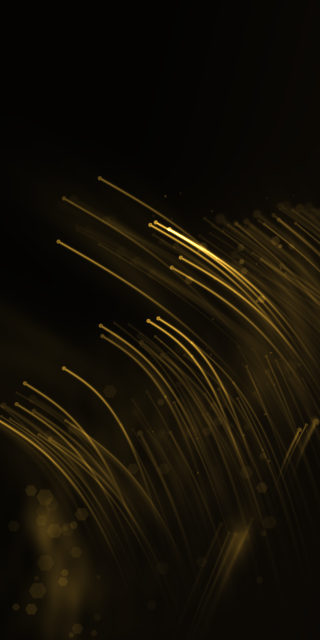
A Shadertoy shader for this background:

```glsl
// Golden glowing fibres sweeping down to the right over a dark, hazy backdrop with bokeh.

float hash(float n) { return fract(sin(n * 12.9898) * 43758.5453); }

vec2 gradientAt(vec2 cell) {
    float angle = 6.2832 * hash(dot(cell, vec2(1.0, 57.31)));
    return vec2(cos(angle), sin(angle));
}

float gradientNoise(vec2 p) {
    vec2 i = floor(p), f = fract(p), s = f * f * (3.0 - 2.0 * f);
    vec2 e = vec2(0.0, 1.0);
    return mix(mix(dot(gradientAt(i), f), dot(gradientAt(i + e.yx), f - e.yx), s.x),
               mix(dot(gradientAt(i + e), f - e), dot(gradientAt(i + 1.0), f - 1.0), s.x), s.y);
}

// Soft elliptical light, rotated by an angle
float glow(vec2 p, vec2 centre, vec2 size, float angle) {
    float c = cos(angle), s = sin(angle);
    vec2 q = mat2(c, -s, s, c) * (p - centre) / size;
    return exp(-dot(q, q));
}

// One fibre: starts at its tip and bends downward along a cubic
float strand(vec2 p, vec2 tip, float slope, float bend, float width, float reach) {
    float u = p.x - tip.x;
    float drop = slope * u + bend * u * u * u;
    float steep = slope + 3.0 * bend * u * u;
    float d = (p.y - tip.y + drop) / sqrt(1.0 + steep * steep) / width;
    float t = max(drop, 0.0) / reach;
    float line = exp(-d * d - t * t) * smoothstep(-0.002, 0.004, u);
    float bead = smoothstep(width * 2.4, width, length(p - tip));
    return max(line, 0.8 * bead);
}

// A row of scattered fibres with tips between two points
float tuft(vec2 p, vec2 from, vec2 to, int count, float spread, float slope, float bend, float reach) {
    float light = 0.0;
    for (int i = 0; i < count; i++) {
        float k = float(i) + 100.0 * from.x + 37.0 * from.y;
        float r = hash(k), thick = pow(hash(k + 0.37), 3.0);
        vec2 tip = mix(from, to, (float(i) + r) / float(count));
        tip += spread * (vec2(hash(k + 0.71), hash(k + 0.53)) - 0.5) * vec2(0.5, 1.0);
        float power = mix(0.25, 1.0, r * r) * mix(1.0, 0.4, thick);
        light += power * strand(p, tip, slope * (0.85 + 0.3 * r), bend * (0.8 + 0.4 * thick),
                                mix(0.0028, 0.011, thick), reach);
    }
    return light;
}

// Hexagonal out-of-focus spots scattered around a centre
float bokeh(vec2 p, vec2 centre, vec2 area, int count, float size) {
    float light = 0.0;
    for (int i = 0; i < count; i++) {
        float k = float(i) * 1.7 + 91.0 * centre.x + 13.0 * centre.y;
        vec2 q = abs(p - centre - area * (vec2(hash(k), hash(k + 0.4)) * 2.0 - 1.0));
        float radius = size * mix(0.25, 1.0, hash(k + 0.8));
        float d = max(q.x * 0.866 + q.y * 0.5, q.y);
        light += (0.3 + 0.7 * hash(k + 1.1)) * smoothstep(radius + 0.003, radius - 0.003, d);
    }
    return light;
}

void mainImage(out vec4 fragColor, in vec2 fragCoord) {
    vec2 p = fragCoord / iResolution.xy * vec2(1.0, 2.0);

    // Smoky streaks that follow the sweep of the fibres
    float sweep = p.y + 0.55 * p.x + 0.8 * p.x * p.x * p.x;
    float streak = 0.75 + 0.8 * gradientNoise(vec2(sweep * 13.0, p.x * 2.5));
    float smoke = 0.8 + 0.9 * gradientNoise(p * vec2(17.0, 8.0));

    // Broad haze
    float light = streak * (0.075 * glow(p, vec2(0.05, 0.92), vec2(0.3, 0.12), -0.4)
                + 0.09 * glow(p, vec2(0.46, 1.13), vec2(0.34, 0.08), -0.55)
                + 0.06 * glow(p, vec2(0.4, 1.32), vec2(0.34, 0.09), -0.5)
                + 0.11 * glow(p, vec2(0.92, 1.06), vec2(0.2, 0.24), 0.4)
                + 0.09 * glow(p, vec2(0.15, 0.62), vec2(0.28, 0.12), -0.6));
    light += smoke * (0.075 * glow(p, vec2(0.5, 0.65), vec2(0.3, 0.26), 0.2)
           + 0.07 * glow(p, vec2(0.83, 0.82), vec2(0.1, 0.16), 0.0)
           + 0.32 * glow(p, vec2(0.16, 0.335), vec2(0.045, 0.1), 0.45)
           + 0.2 * glow(p, vec2(0.21, 0.12), vec2(0.07, 0.11), 0.1)
           + 0.16 * glow(p, vec2(0.74, 0.29), vec2(0.033, 0.11), -0.35)
           + 0.05 * glow(p, vec2(0.2, 0.2), vec2(0.28, 0.3), 0.0));
    light *= 1.0 - 0.8 * glow(p, vec2(0.67, 1.02), vec2(0.13, 0.055), -0.7);

    // Dim fibres in tufts
    light += 0.13 * tuft(p, vec2(0.16, 1.36), vec2(0.5, 1.2), 14, 0.12, 0.56, 0.8, 0.3);
    light += 0.24 * tuft(p, vec2(0.62, 1.29), vec2(1.0, 1.34), 26, 0.07, 0.72, 3.0, 0.2);
    light += 0.16 * tuft(p, vec2(0.5, 1.27), vec2(0.9, 1.14), 14, 0.06, 0.62, 2.0, 0.4);
    light += 0.24 * tuft(p, vec2(0.33, 0.96), vec2(0.62, 0.9), 12, 0.08, 0.75, 10.0, 0.4);
    light += 0.18 * tuft(p, vec2(0.36, 0.72), vec2(0.78, 0.74), 24, 0.18, 1.7, 22.0, 0.28);
    light += 0.24 * tuft(p, vec2(-0.12, 0.77), vec2(0.2, 0.67), 16, 0.12, 0.58, 5.0, 0.28);
    light += 0.15 * tuft(p, vec2(0.72, 0.9), vec2(0.96, 0.8), 12, 0.12, 2.0, 20.0, 0.26);
    vec2 mirrored = vec2(-p.x, p.y);
    light += 0.4 * tuft(mirrored, vec2(-1.0, 0.69), vec2(-0.94, 0.65), 4, 0.02, 1.7, 90.0, 0.1);
    light += 0.12 * tuft(mirrored, vec2(-0.79, 0.36), vec2(-0.7, 0.34), 9, 0.06, 2.2, 5.0, 0.22);

    // Bright fibres: tip x, tip y, bend, brightness
    vec4 upper[8] = vec4[8](vec4(0.312, 1.443, 0.9, 0.42), vec4(0.2, 1.38, 0.8, 0.3),
        vec4(0.183, 1.245, 0.6, 0.6), vec4(0.47, 1.297, 1.6, 0.8), vec4(0.487, 1.305, 1.6, 0.95),
        vec4(0.53, 1.284, 1.7, 1.0), vec4(0.565, 1.195, 2.0, 0.75), vec4(0.537, 1.164, 2.0, 0.6));
    vec4 lower[8] = vec4[8](vec4(0.464, 0.997, 11.0, 0.8), vec4(0.495, 1.005, 11.0, 0.8),
        vec4(0.315, 0.982, 6.0, 0.55), vec4(0.2, 0.849, 12.0, 0.6), vec4(0.078, 0.802, 6.0, 0.5),
        vec4(-0.01, 0.69, 4.0, 0.55), vec4(0.052, 0.737, 5.0, 0.4), vec4(0.32, 0.95, 9.0, 0.35));
    for (int i = 0; i < 8; i++) {
        vec4 a = upper[i], b = lower[i];
        light += a.w * strand(p, a.xy, 0.57, a.z, 0.0038, 0.24);
        light += b.w * strand(p, b.xy, 0.62, b.z, 0.0038, 0.26);
    }

    // Bokeh and sparkles
    light += 0.22 * bokeh(p, vec2(0.75, 1.12), vec2(0.17, 0.13), 11, 0.016);
    light += 0.1 * bokeh(p, vec2(0.16, 0.24), vec2(0.15, 0.23), 24, 0.024);
    light += 0.08 * bokeh(p, vec2(0.6, 0.45), vec2(0.26, 0.35), 18, 0.02);
    light += 0.2 * bokeh(p, vec2(0.72, 0.95), vec2(0.25, 0.45), 36, 0.004);

    // Dark backdrop, then gold that turns to cream where it is brightest
    float warm = smoothstep(0.3, 1.1, p.x + 0.25 * (1.5 - p.y));
    vec3 color = mix(vec3(0.014, 0.012, 0.008), vec3(0.045, 0.034, 0.018), warm);
    color += vec3(0.98, 0.74, 0.23) * light + vec3(0.1, 0.25, 0.4) * smoothstep(0.7, 1.5, light);
    fragColor = vec4(min(color, 1.0), 1.0);
}
```
